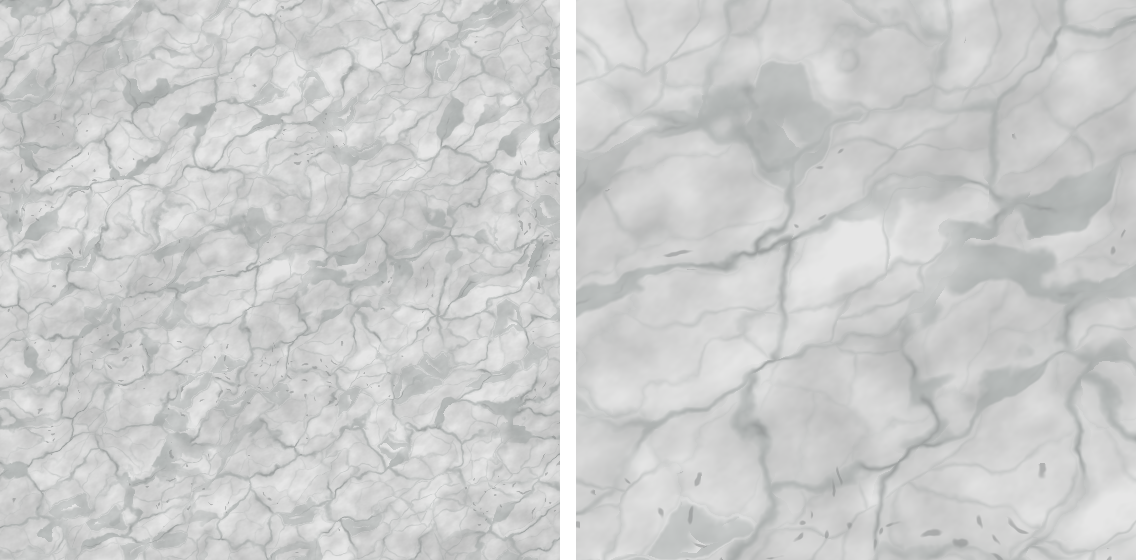
Left: the whole. Right: its middle third, enlarged.
Give the GLSL for this texture, as a WebGL 1 fragment shader.

```glsl
precision highp float;

// Pale grey marble: angular pebbles leaning up to the right, parted by veins.
// Warped, stretched Voronoi cells give coarse and fine veins; noise varies
// their width and depth, clouds the stone and scatters small dark specks.

uniform vec2 u_resolution;

const vec3 VEIN_GREY = vec3(0.675, 0.692, 0.688);
const vec3 CORE_GREY = vec3(0.55, 0.56, 0.56);
const float STONE_TONE = 0.834;
const float GRAIN_ANGLE = 0.56;

float hash(vec2 p) {
  vec3 q = fract(vec3(p.xyx) * vec3(0.1031, 0.1030, 0.0973));
  q += dot(q, q.yzx + 33.33);
  return fract((q.x + q.y) * q.z);
}

vec2 hash2(vec2 p) {
  return vec2(hash(p + 17.3), hash(p + 71.9));
}

float valueNoise(vec2 p) {
  vec2 cell = floor(p);
  vec2 f = fract(p);
  f = f * f * (3.0 - 2.0 * f);
  float low = mix(hash(cell), hash(cell + vec2(1.0, 0.0)), f.x);
  float high = mix(hash(cell + vec2(0.0, 1.0)), hash(cell + 1.0), f.x);
  return mix(low, high, f.y);
}

float fbm(vec2 p) {
  float sum = 0.0;
  float amplitude = 0.533;
  for (int i = 0; i < 4; i++) {
    sum += amplitude * valueNoise(p);
    p = mat2(1.6, 1.2, -1.2, 1.6) * p + 13.7;
    amplitude *= 0.5;
  }
  return sum;
}

vec2 rotate(vec2 p, float angle) {
  float c = cos(angle);
  float s = sin(angle);
  return vec2(c * p.x + s * p.y, c * p.y - s * p.x);
}

// x: distance to the nearest cell border, y: random value of the cell
vec2 voronoi(vec2 p) {
  vec2 base = floor(p);
  vec2 nearest = vec2(9.0);
  vec2 second = vec2(9.0);
  vec2 nearestId = base;
  for (int j = -1; j <= 1; j++) {
    for (int i = -1; i <= 1; i++) {
      vec2 id = base + vec2(float(i), float(j));
      vec2 offset = id + 0.06 + 0.88 * hash2(id) - p;
      if (dot(offset, offset) < dot(nearest, nearest)) {
        second = nearest;
        nearest = offset;
        nearestId = id;
      } else if (dot(offset, offset) < dot(second, second)) {
        second = offset;
      }
    }
  }
  float gap = dot(second, second) - dot(nearest, nearest);
  return vec2(0.5 * gap / max(length(second - nearest), 0.01), hash(nearestId + 5.1));
}

// Soft line of the given half width around distance zero
float line(float dist, float halfWidth, float blur) {
  return 1.0 - smoothstep(halfWidth - blur, halfWidth + blur, dist);
}

// Sparse short flecks, kept only where the density is high
float specks(vec2 p, float density) {
  vec2 id = floor(p);
  vec2 offset = fract(p) - 0.3 - 0.4 * hash2(id);
  offset = rotate(offset, 3.0 * hash(id + 3.7));
  float radius = 0.13 + 0.13 * hash(id + 9.2);
  float body = 1.0 - smoothstep(radius - 0.1, radius + 0.1, length(offset * vec2(0.7, 1.3)));
  return body * step(1.0 - density, hash(id + 41.0));
}

void main() {
  vec2 uv = gl_FragCoord.xy / u_resolution.y;
  vec2 grain = rotate(uv, GRAIN_ANGLE) + 3.0;

  // Bent coordinates make the borders ragged
  vec2 bend = vec2(fbm(uv * 11.0 + 2.0), fbm(uv * 11.0 + 47.0)) - 0.5;
  vec2 jag = vec2(fbm(uv * 48.0 + 8.0), fbm(uv * 48.0 + 91.0)) - 0.5;
  vec2 warped = grain + 0.085 * bend + 0.016 * jag;

  vec2 coarse = voronoi(warped * vec2(9.0, 15.0));
  vec2 fine = voronoi(warped * vec2(17.0, 29.0) + 31.0);
  float coarseDist = coarse.x / 12.0;
  float fineDist = fine.x / 23.0;

  // Clouded stone with a slight tone per pebble
  float cloud = fbm(grain * vec2(6.0, 10.0)) - 0.5;
  float mottle = fbm(grain * vec2(38.0, 52.0) + 19.0) - 0.5;
  float tone = STONE_TONE + 0.14 * cloud + 0.17 * mottle;
  tone += 0.035 * (coarse.y - 0.5) + 0.03 * (fine.y - 0.5);
  vec3 color = vec3(tone, tone + 0.001, tone);

  // Veins swell into grey wedges in places and fade in others
  float swell = smoothstep(0.56, 0.76, fbm(grain * vec2(11.0, 17.0) + 63.0));
  float presence = smoothstep(0.3, 0.62, fbm(uv * 17.0 + 29.0));
  float wedge = line(coarseDist, 0.003 + 0.016 * swell, 0.003);
  float thin = line(fineDist, 0.0016, 0.0022);
  float halo = line(coarseDist, 0.006, 0.007);
  float patchMask = line(fineDist, 0.02, 0.004) * step(0.93, fine.y) * smoothstep(0.0, 0.004, fineDist);
  float vein = max(wedge * mix(0.35, 0.85, presence), thin * 0.55 * (1.0 - 0.6 * presence));
  vein = max(vein, max(0.25 * halo, 0.6 * patchMask));
  color = mix(color, VEIN_GREY + 0.12 * mottle, vein);

  // Dark cores along the strongest veins, and loose specks
  float coreNoise = smoothstep(0.5, 0.7, fbm(uv * 31.0 + 55.0));
  float core = line(coarseDist, 0.0012, 0.0018) * coreNoise * presence;
  float density = 0.14 * smoothstep(0.45, 0.7, fbm(uv * 9.0 + 77.0));
  float fleck = specks(warped * 95.0, density);
  color = mix(color, CORE_GREY, max(0.6 * core, 0.55 * fleck));

  gl_FragColor = vec4(clamp(color, 0.0, 0.9), 1.0);
}
```
